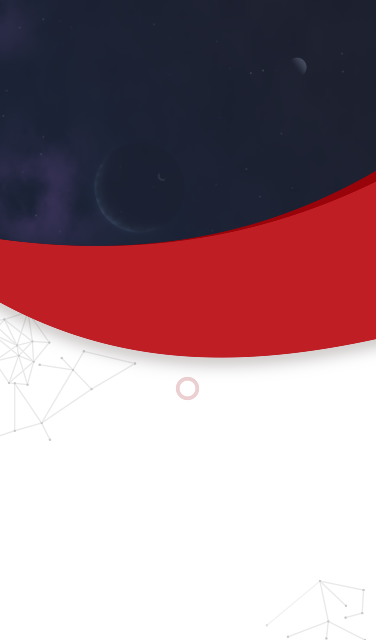
Reproduce this background procedurally as a Shadertoy shader.

```glsl
// A night sky with a dim planet and moon sits above a sweeping red band,
// over white paper with a small ring and faint webs of linked dots.
// Cubic curves split the layers; the webs are fans plus a jittered grid.

float hash(vec2 p) {
    return fract(sin(dot(p, vec2(127.1, 311.7))) * 43758.5);
}

float noise(vec2 p) {
    vec2 i = floor(p), f = fract(p);
    f = f * f * (3.0 - 2.0 * f);
    return mix(mix(hash(i), hash(i + vec2(1, 0)), f.x),
               mix(hash(i + vec2(0, 1)), hash(i + 1.0), f.x), f.y);
}

float fbm(vec2 p) {
    float sum = 0.0, amp = 0.5;
    for (int i = 0; i < 5; i++) {
        sum += amp * noise(p);
        p = p * 2.03 + 7.1;
        amp *= 0.5;
    }
    return sum;
}

float cubic(float u, vec4 k) {
    return k.x + u * (k.y + u * (k.z + u * k.w));
}

// Ink of a thin link from a to b, with a dot at each end
float link(vec2 p, vec2 a, vec2 b, float px) {
    vec2 ab = b - a;
    float d = length(p - a - ab * clamp(dot(p - a, ab) / dot(ab, ab), 0.0, 1.0));
    float dots = min(length(p - a), length(p - b));
    return max(0.09 * (1.0 - smoothstep(0.0, 0.05 + px, d)),
               0.2 * (1.0 - smoothstep(0.2 - px * 0.5, 0.2 + px * 0.5, dots)));
}

// Links from a tip to n points spread from a to b
float fan(vec2 p, vec2 tip, vec2 a, vec2 b, int n, float px) {
    float ink = 0.0;
    for (int i = 0; i < n; i++)
        ink = max(ink, link(p, tip, mix(a, b, float(i) / float(n - 1)), px));
    return ink;
}

vec2 node(vec2 cell) {
    return 3.5 * (cell + 0.1 + 0.8 * vec2(hash(cell), hash(cell + 31.7)));
}

// Dense patch of linked neighbours in a jittered grid
float web(vec2 p, vec2 centre, float radius, float px) {
    float ink = 0.0;
    for (int k = 0; k < 9; k++) {
        vec2 cell = floor(p / 3.5) + vec2(k % 3 - 1, k / 3 - 1);
        vec2 a = node(cell);
        for (int j = 0; j < 4; j++) {
            vec2 b = node(cell + (j < 3 ? vec2(1, j - 1) : vec2(0, 1)));
            if (max(distance(a, centre), distance(b, centre)) < radius)
                ink = max(ink, link(p, a, b, px));
        }
    }
    return ink;
}

vec3 sky(vec2 p, float u, float px) {
    vec3 col = mix(vec3(0.108, 0.137, 0.212), vec3(0.115, 0.128, 0.185),
                   smoothstep(0.1, 1.0, u * 0.7 + (p.y - 65.0) / 110.0));
    // Nebula clouds
    float cloud = fbm(p * vec2(0.22, 0.16));
    float glow = exp(-dot(p - vec2(6, 69), p - vec2(6, 69)) / 75.0);
    glow += 0.5 * exp(-dot(p - vec2(0, 96), p - vec2(0, 96)) / 25.0);
    col += vec3(0.11, 0.055, 0.13) * glow * smoothstep(0.25, 0.75, cloud);
    col += 0.018 * (cloud - 0.5);
    // Sparse stars
    vec2 cell = floor(p / 2.5);
    vec2 star = 2.5 * (cell + 0.2 + 0.6 * vec2(hash(cell + 3.0), hash(cell + 9.0)));
    col += 0.12 * step(0.88, hash(cell)) * hash(cell + 5.0)
         * (1.0 - smoothstep(0.04, 0.1 + px, distance(p, star)));
    // Planet lit along its lower left rim
    vec2 q = p - vec2(21.8, 70.7);
    float r = length(q) / 7.0;
    float disc = 1.0 - smoothstep(1.0 - px / 7.0, 1.0 + px / 7.0, r);
    float side = smoothstep(-0.1, 1.0, dot(q, vec2(-0.82, -0.57)) / 7.0);
    col = mix(col, vec3(0.105, 0.125, 0.187), disc * 0.65);
    col += vec3(0.08, 0.11, 0.13) * side * disc * pow(min(r, 1.0), 9.0)
         * (0.6 + 0.8 * noise(p * 1.5));
    col += vec3(0.02, 0.03, 0.04) * side * (1.0 - disc) * exp((1.0 - r) * 9.0);
    // Tiny crescent in front of the planet
    q = p - vec2(25.4, 72.5);
    col += 0.07 * (1.0 - smoothstep(0.05, 0.1 + px, abs(length(q) - 0.6)))
         * smoothstep(0.3, -0.6, q.x + q.y);
    // Moon lit from the upper right
    q = p - vec2(46.4, 89.5);
    disc = 1.0 - smoothstep(1.5 - px * 0.5, 1.5 + px * 0.5, length(q));
    return col + vec3(0.15, 0.16, 0.17) * disc
         * smoothstep(-0.4, 1.5, dot(q, vec2(0.8, 0.6)));
}

void mainImage(out vec4 fragColor, in vec2 fragCoord) {
    float px = 100.0 / iResolution.y;    // the canvas is 100 units tall
    vec2 p = fragCoord * px;
    float u = fragCoord.x / iResolution.x;

    // Paper with linked dots at the left and lower right
    float ink = web(p, vec2(3, 45), 7.0, px);
    ink = max(ink, fan(p, vec2(21.1, 43.2), vec2(13.1, 45.1), vec2(14.3, 39.2), 2, px));
    ink = max(ink, fan(p, vec2(6.5, 33.9), vec2(2.3, 40.1), vec2(11.4, 42.2), 2, px));
    ink = max(ink, fan(p, vec2(6.5, 33.9), vec2(2.3, 32.7), vec2(7.8, 31.3), 2, px));
    ink = max(ink, fan(p, vec2(14.3, 39.2), vec2(6.5, 33.9), vec2(11.4, 42.2), 2, px));
    ink = max(ink, fan(p, vec2(2.3, 32.7), vec2(-1, 31.6), vec2(2.3, 40.1), 2, px));
    ink = max(ink, fan(p, vec2(11.4, 42.2), vec2(6.2, 43.0), vec2(13.1, 45.1), 3, px));
    ink = max(ink, fan(p, vec2(50, 9.2), vec2(51.3, 2.9), vec2(56.8, 7.8), 3, px));
    ink = max(ink, fan(p, vec2(51.3, 2.9), vec2(45, 0.5), vec2(57, 0), 3, px));
    ink = max(ink, fan(p, vec2(56.6, 4.2), vec2(54, 3.5), vec2(56.8, 7.8), 2, px));
    ink = max(ink, 0.6 * link(p, vec2(50, 9.2), vec2(41.7, 2.3), px));
    vec3 col = vec3(1.0 - ink);

    // Pale ring
    float ring = abs(distance(p, vec2(29.3, 39.3)) - 1.53) - 0.3;
    col = mix(col, vec3(0.925, 0.815, 0.82), smoothstep(px * 0.5, -px * 0.5, ring));

    // Soft shadow, red band, dark red sliver, then sky
    float band = p.y - cubic(u, vec4(52.73, -31.98, 34.14, -7.89));
    float fold = p.y - cubic(u, vec4(62.63, -8.14, 14.6, 2.53));
    float rim = p.y - cubic(u, vec4(62.63, -7.95, 13.8, 4.83));
    col *= 1.0 - vec3(0.16, 0.175, 0.175) * exp(-pow(min(band, 0.0) / 1.9, 2.0));
    col = mix(col, vec3(0.745, 0.118, 0.14), smoothstep(-px * 0.5, px * 0.5, band));
    col = mix(col, vec3(0.6, 0.01, 0.04), smoothstep(-px * 0.5, px * 0.5, fold));
    col = mix(col, sky(p, u, px), smoothstep(-px * 0.5, px * 0.5, rim));
    fragColor = vec4(col, 1.0);
}
```
